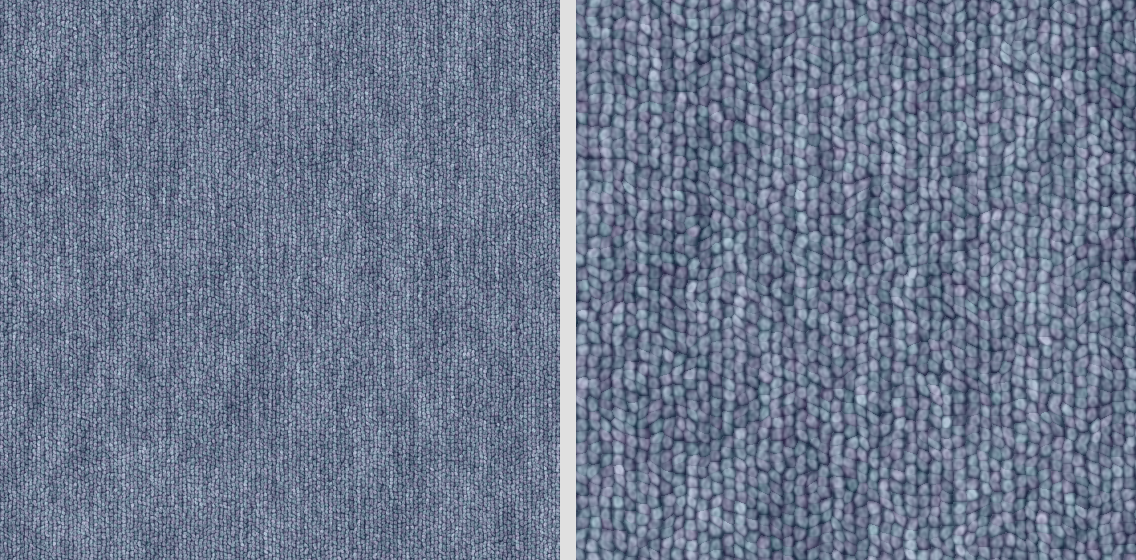
Left: the whole. Right: its middle third, enlarged.
A WebGL 2 fragment shader for this texture:

```glsl
#version 300 es
precision highp float;
// Loop-pile carpet in heathered blue yarn. Small upright loops are stacked in
// vertical columns with dark gaps between; hashes and stretched gradient noise
// vary the yarn tone, its faint violet or teal tint and the fibre grain.

uniform vec2 u_resolution;
out vec4 fragColor;

vec2 hash22(vec2 p) {
  vec3 q = fract(p.xyx * vec3(0.1031, 0.1030, 0.0973));
  q += dot(q, q.yzx + 33.33);
  return fract((q.xx + q.yz) * q.zy);
}

float gradientDot(vec2 cell, vec2 offset) {
  float angle = 6.2832 * hash22(cell + 71.0).x;
  return dot(vec2(cos(angle), sin(angle)), offset);
}

// Gradient noise, roughly -0.7 to 0.7
float gradientNoise(vec2 p) {
  vec2 i = floor(p), f = p - i;
  vec2 u = f * f * f * (f * (f * 6.0 - 15.0) + 10.0);
  float low = mix(gradientDot(i, f), gradientDot(i + vec2(1, 0), f - vec2(1, 0)), u.x);
  float high = mix(gradientDot(i + vec2(0, 1), f - vec2(0, 1)),
                   gradientDot(i + vec2(1, 1), f - vec2(1, 1)), u.x);
  return mix(low, high, u.y);
}

// Nearest loop: x = distance from its centre, y = side facing the light, zw = id
vec4 nearestLoop(vec2 p, float lean) {
  vec4 best = vec4(9.0, 0.0, 0.0, 0.0);
  float column = floor(p.x);
  for (int i = -1; i <= 1; i++) {
    float c = column + float(i);
    float shift = hash22(vec2(c, 7.0)).x;
    float row = floor(p.y + shift);
    for (int j = -1; j <= 1; j++) {
      vec2 id = vec2(c, row + float(j));
      vec2 jitter = hash22(id + 3.0) - 0.5;
      vec2 q = p + vec2(0.0, shift) - id - 0.5 - jitter * vec2(0.26, 0.5);
      q.x += q.y * (lean + 0.5 * jitter.y);
      float d = length(q / vec2(0.52, 0.76));
      if (d < best.x) best = vec4(d, q.y - 0.5 * q.x, id);
    }
  }
  return best;
}

void main() {
  vec2 uv = gl_FragCoord.xy / u_resolution;

  // Nearly straight columns of loops
  vec2 p = uv * vec2(138.0, 154.0) + 20.0;
  p.x += 0.35 * gradientNoise(uv * vec2(55.0, 60.0));
  float lean = 0.06 + 0.5 * gradientNoise(uv * vec2(45.0, 30.0) + 9.0);
  vec4 loopData = nearestLoop(p, lean);
  vec2 id = loopData.zw;
  vec2 yarn = hash22(id + 151.0);
  float height = 1.0 - smoothstep(0.42, 1.1, loopData.x);

  // Yarn tone: single loops, column streaks and broad mottling
  float streak = gradientNoise(vec2(id.x * 0.73, uv.y * 13.0));
  float mottle = gradientNoise(uv * vec2(16.0, 5.0) + 31.0)
               + 0.7 * gradientNoise(uv * vec2(48.0, 9.0) + 57.0);
  float fibre = gradientNoise(uv * vec2(340.0, 280.0) + 13.0);
  float tone = 0.1 + 0.6 * height;
  tone += (0.4 + 0.6 * height) * (0.3 * (yarn.x - 0.5) + 0.31 * streak);
  tone += 0.13 * mottle + 0.36 * fibre + 0.14 * loopData.y;
  tone += 0.15 * height * smoothstep(0.96, 1.0, yarn.x);

  // Slate to pale blue, faintly tinted between teal and violet
  vec3 color = mix(vec3(0.19, 0.235, 0.335), vec3(0.655, 0.705, 0.785), clamp(tone, -0.15, 1.12));
  float tint = 0.7 * (yarn.y - 0.5) + 0.8 * gradientNoise(uv * vec2(150.0, 110.0) + 83.0);
  color += tint * vec3(0.05, -0.03, 0.008);

  fragColor = vec4(clamp(color, 0.0, 1.0), 1.0);
}
```
